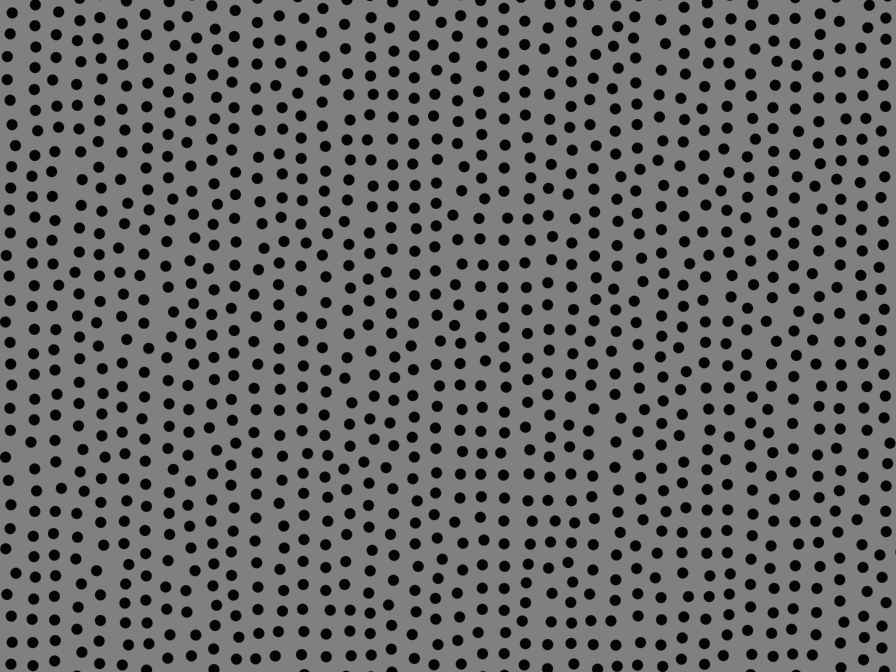
Reproduce this pattern procedurally as a Shadertoy shader.

```glsl
const float ROWS = 30.0;          // dots per canvas height
const float DOT_RADIUS = 0.248;   // in units of the dot spacing
const float MIN_SPACING = 0.92;
const float DRIFT_LENGTH = 6.0;   // rows between drift knots
const vec3 GROUND = vec3(0.502);
const vec3 INK = vec3(0.02);

vec2 hash22(vec2 p) {
    vec3 q = fract(p.xyx * vec3(0.1031, 0.1030, 0.0973));
    q += dot(q, q.yzx + 33.33);
    return fract((q.xx + q.yz) * q.zy);
}

// Alternate columns are shifted by half a row.
float stagger(float column) {
    return 0.5 * mod(column, 2.0);
}

// Slow wander of one column, independent of its neighbours.
vec2 columnDrift(float column, float row) {
    float t = row / DRIFT_LENGTH;
    float knot = floor(t);
    vec2 a = hash22(vec2(column + 71.0, knot + 19.0));
    vec2 b = hash22(vec2(column + 71.0, knot + 20.0));
    return mix(a, b, smoothstep(0.0, 1.0, t - knot)) - 0.5;
}

// Staggered lattice point with drift and mostly small sideways jitter.
vec2 looseDot(vec2 cell) {
    vec2 jitter = 2.0 * hash22(cell + 137.0) - 1.0;
    vec2 offset = vec2(0.28 * jitter.x * jitter.x * jitter.x, 0.09 * jitter.y);
    vec2 drift = columnDrift(cell.x, cell.y) * vec2(0.16, 0.7);
    return cell + vec2(0.5, 0.5 + stagger(cell.x)) + offset + drift;
}

// Push a dot away from neighbours that stand too close.
vec2 relaxedDot(vec2 cell, vec2 center) {
    vec2 push = vec2(0.0);
    for (int i = -1; i <= 1; i++) {
        for (int j = -2; j <= 2; j++) {
            if (i == 0 && j == 0) continue;
            vec2 away = center - looseDot(cell + vec2(i, j));
            float gap = max(length(away), 0.001);
            push += away / gap * max(MIN_SPACING - gap, 0.0) * 0.45;
        }
    }
    return center + push;
}

// Distance to the edge of the nearest dot.
float dotField(vec2 p) {
    float nearest = 1.0;
    for (int i = -1; i <= 1; i++) {
        float column = floor(p.x) + float(i);
        float row = floor(p.y - stagger(column));
        for (int j = -1; j <= 1; j++) {
            vec2 cell = vec2(column, row + float(j));
            vec2 center = looseDot(cell);
            if (distance(p, center) > 0.8) continue;
            nearest = min(nearest, distance(p, relaxedDot(cell, center)));
        }
    }
    return nearest - DOT_RADIUS;
}

void mainImage(out vec4 fragColor, in vec2 fragCoord) {
    float scale = ROWS / iResolution.y;
    float edge = dotField(fragCoord * scale);

    // Linear edge, a little over one pixel wide
    float coverage = clamp(0.5 - edge / (1.2 * scale), 0.0, 1.0);
    fragColor = vec4(mix(GROUND, INK, coverage), 1.0);
}
```
